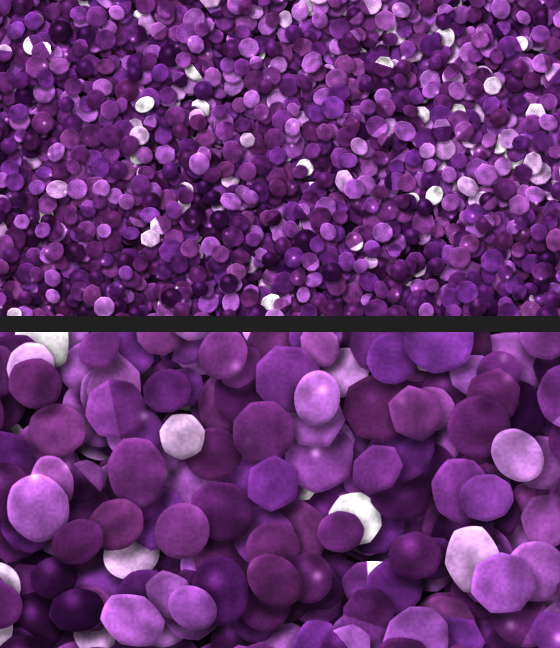
Top: the whole. Bottom: its middle third, enlarged.
This texture is drawn by a WebGL 2 fragment shader. Its source:

```glsl
#version 300 es
precision highp float;
// A heap of purple sequins: rotated jittered grids of tilted, slightly
// polygonal discs are painted bottom to top, each with a soft drop shadow,
// a cloudy metallic sheen and a lit rim; grain and small glints finish it.
uniform vec2 u_resolution;
out vec4 fragColor;

const int   LAYERS      = 7;
const float CELL        = 0.067;  // grid pitch in canvas heights
const float PRESENCE    = 0.84;   // share of cells that hold a disc
const float RADIUS_MIN  = 0.34;   // in cells
const float RADIUS_MAX  = 0.57;
const float JITTER      = 0.84;
const float SHADOW      = 0.46;
const float SHEEN       = 0.20;
const float CLOUD       = 0.45;   // uneven reflection inside a disc
const float RIM         = 0.28;
const float GRAIN       = 0.16;
const float FOLDED      = 0.10;   // share of creased discs
const float GLINT_CELL  = 0.07;
const float GLINT_SHARE = 0.36;
const float TAU         = 6.2831853;
const vec2  LIGHT_DIR   = vec2(-0.45, 0.89);
const vec3  SHADE  = vec3(0.15, 0.05, 0.18), PLUM   = vec3(0.31, 0.12, 0.35);
const vec3  PURPLE = vec3(0.45, 0.20, 0.52), ORCHID = vec3(0.66, 0.36, 0.75);
const vec3  LILAC  = vec3(0.88, 0.69, 0.91), WHITE  = vec3(1.0, 0.97, 1.0);

float hash(vec2 p) { return fract(sin(dot(p, vec2(127.1, 311.7))) * 43758.5453); }
vec2 hash2(vec2 p) { return vec2(hash(p), hash(p + vec2(57.3, 19.7))); }

float noise(vec2 p) {
    vec2 i = floor(p), f = fract(p);
    f = f * f * (3.0 - 2.0 * f);
    return mix(mix(hash(i), hash(i + vec2(1.0, 0.0)), f.x),
               mix(hash(i + vec2(0.0, 1.0)), hash(i + vec2(1.0, 1.0)), f.x), f.y);
}

mat2 rotation(float a) {
    float c = cos(a), s = sin(a);
    return mat2(c, s, -s, c);
}

// Metallic colour ramp from unlit to mirror bright
vec3 ramp(float t) {
    vec3 c = mix(SHADE, PLUM, smoothstep(0.0, 0.26, t));
    c = mix(c, PURPLE, smoothstep(0.32, 0.66, t));
    c = mix(c, ORCHID, smoothstep(0.70, 0.92, t));
    c = mix(c, LILAC, smoothstep(0.92, 0.965, t));
    return mix(c, WHITE, smoothstep(0.965, 0.985, t));
}

// Distance to a disc whose outline leans towards a regular polygon
float sequin(vec2 q, float r, float sides, float angular) {
    float sector = TAU / sides, len = length(q);
    float a = mod(atan(q.y, q.x), sector) - 0.5 * sector;
    return mix(len, len * cos(a) * 1.04, angular) - r;
}

vec3 paintDisc(vec3 col, vec2 d, vec2 id, vec2 light, float gain, float aa) {
    vec2 shape = hash2(id + 3.1), look = hash2(id + 7.7), turn = hash2(id + 13.9);
    float r = mix(RADIUS_MIN, RADIUS_MAX, shape.x);
    // Shadow on whatever lies below
    float shadowDist = length(d + light * 0.10) - r;
    col *= 1.0 - SHADOW * (1.0 - smoothstep(-0.08, 0.12, shadowDist));
    // Tilt squashes the disc along a random axis
    vec2 q = rotation(turn.x * TAU) * d;
    q.x /= mix(0.70, 1.0, sqrt(shape.y));
    float dist = sequin(q, r, 6.0 + floor(turn.y * 4.0), 0.85 * look.y);
    float cover = 1.0 - smoothstep(-aa, aa, dist);
    if (cover <= 0.0) return col;
    // Reflected tone, with a crease on some discs
    float tone = pow(look.x, gain);
    if (hash(id + 21.3) < FOLDED) {
        float crease = smoothstep(-aa, aa, q.y - r * (turn.y - 0.5));
        tone = mix(tone, fract(tone + 0.27), crease);
    }
    vec3 tint = mix(vec3(1.06, 1.08, 0.93), vec3(0.95, 0.87, 1.05), hash(id + 31.7));
    vec3 face = ramp(tone) * mix(tint, vec3(1.0), smoothstep(0.75, 0.95, tone));
    // Cloudy sheen, lit upper rim and a gloss spot on dark discs
    face *= 1.0 + SHEEN * q.y / r + CLOUD * (noise(q * 4.0 + id * 5.3) - 0.5);
    face *= 1.0 + RIM * smoothstep(-0.10, -0.02, dist) * dot(d, light) / r;
    vec2 toGloss = d - light * 0.2;
    float gloss = exp(-dot(toGloss, toGloss) * 50.0);
    face += PURPLE * gloss * 0.6 * (1.0 - smoothstep(0.1, 0.5, tone));
    return mix(col, face, cover);
}

void main() {
    vec2 p = gl_FragCoord.xy / u_resolution.y;
    float aa = 1.0 / (u_resolution.y * CELL);
    // Broad pools of light, dimmer towards the bottom edge
    float lit = 1.2 * (noise(p * 3.2 + 4.0) - 0.5) + 0.7 * smoothstep(0.0, 0.55, p.y) - 0.4;
    vec3 col = SHADE * 0.6;
    for (int k = 0; k < LAYERS; k++) {
        mat2 rot = rotation(float(k) * 2.4 + 0.3);
        vec2 g = rot * p / CELL + float(k) * vec2(41.37, 23.71);
        for (int n = 0; n < 9; n++) {
            vec2 id = floor(g) + vec2(float(n % 3 - 1), float(n / 3 - 1));
            if (hash(id + 43.1) > PRESENCE) continue;
            vec2 d = g - id - 0.5 - JITTER * (hash2(id) - 0.5);
            if (dot(d, d) < 0.72) col = paintDisc(col, d, id, rot * LIGHT_DIR, exp2(-lit), aa);
        }
    }
    // Fine metallic grain
    col *= 1.0 + GRAIN * (noise(p * 330.0) - 0.5);
    // Scattered glints with a faint violet bloom
    vec2 g = p / GLINT_CELL;
    for (int n = 0; n < 9; n++) {
        vec2 id = floor(g) + vec2(float(n % 3 - 1), float(n / 3 - 1));
        vec2 rnd = hash2(id + 91.0), d = g - id - hash2(id + 77.0);
        if (rnd.x > GLINT_SHARE) continue;
        float s = dot(d, d);
        col += rnd.y * (0.75 * LILAC * exp(-s * 200.0) + 0.18 * ORCHID * exp(-s * 14.0));
    }
    fragColor = vec4(clamp(col, 0.0, 1.0), 1.0);
}
```
